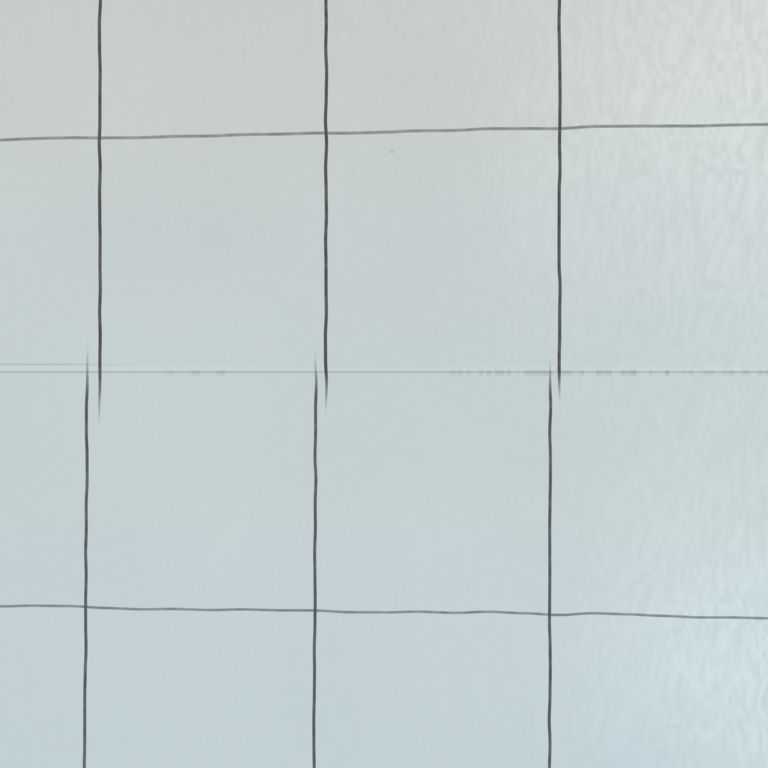
Reproduce this pattern procedurally as a Shadertoy shader.

```glsl
float hash(vec2 p) {
    return fract(sin(dot(p, vec2(127.1, 311.7))) * 43758.5453);
}

float noise(vec2 p) {
    vec2 i = floor(p), f = fract(p);
    f = f * f * (3.0 - 2.0 * f);
    return mix(mix(hash(i), hash(i + vec2(1, 0)), f.x),
               mix(hash(i + vec2(0, 1)), hash(i + vec2(1, 1)), f.x), f.y);
}

// Coverage of a soft line at signed distance d
float stroke(float d, float halfWidth) {
    float blur = max(0.0012, 0.75 / iResolution.y);
    return 1.0 - smoothstep(halfWidth - blur, halfWidth + blur, abs(d));
}

// Glazed surface with cool lower edge, glare on the right and fine grain
vec3 glaze(vec2 uv) {
    vec3 col = mix(vec3(0.765, 0.822, 0.845), vec3(0.772, 0.815, 0.815), smoothstep(0.0, 0.5, uv.y));
    col = mix(col, vec3(0.782, 0.802, 0.800), smoothstep(0.5, 1.0, uv.y));
    vec2 upper = (uv - vec2(1.02, 0.86)) / vec2(0.32, 0.30);
    vec2 lower = (uv - vec2(1.02, 0.16)) / vec2(0.22, 0.22);
    float glare = exp(-dot(upper, upper)) + exp(-dot(lower, lower));
    col += vec3(0.045, 0.052, 0.050) * glare;
    float streaks = noise(uv * vec2(210.0, 75.0) + 3.0 * noise(uv * 25.0)) - 0.5;
    col += streaks * (0.006 + 0.045 * glare);
    return col + 0.012 * (noise(uv * 7.0) - 0.5);
}

void mainImage(out vec4 fragColor, in vec2 fragCoord) {
    vec2 uv = fragCoord / iResolution.xy;
    vec3 col = glaze(uv);

    // Horizontal joints, slightly tilted
    float wobble = 0.0022 * (noise(vec2(uv.x * 22.0, 4.0)) - 0.5);
    float wear = 0.7 + 0.3 * noise(uv * vec2(90.0, 40.0));
    float topJoint = stroke(uv.y - 0.818 - 0.021 * uv.x - wobble, 0.0019);
    float lowJoint = stroke(uv.y - 0.211 + 0.0145 * uv.x - 1.6 * wobble, 0.0016);
    col = mix(col, vec3(0.49, 0.49, 0.48), topJoint * wear * 0.9);
    col = mix(col, vec3(0.43, 0.47, 0.49), lowJoint * wear * 0.9);

    // Faint seam, doubled at the left and stippled in places
    float seamY = uv.y - 0.5155;
    float stippled = smoothstep(0.57, 0.60, uv.x) * (0.4 + 0.6 * noise(vec2(uv.x * 14.0, 2.0)))
                   + 0.5 * smoothstep(0.20, 0.24, uv.x) * (1.0 - smoothstep(0.29, 0.32, uv.x));
    float dots = smoothstep(0.25, 0.75, noise(vec2(uv.x * 190.0, 9.0)));
    float seam = stroke(seamY, 0.0012) * 0.42 + stroke(seamY + 0.001, 0.0035) * dots * stippled * 0.4;
    seam += stroke(seamY - 0.010, 0.0012) * 0.25 * (1.0 - smoothstep(0.08, 0.20, uv.x));
    col = mix(col, vec3(0.55, 0.61, 0.61), min(seam, 1.0));
    col += 0.014 * stroke(seamY - 0.005, 0.002);

    // Vertical joints, offset across the seam with overlapping tapered ends
    for (int i = 0; i < 3; i++) {
        float n = float(i);
        float shake = 0.0016 * (noise(vec2(n * 7.0, uv.y * 32.0)) - 0.5);
        float upperX = 0.130 + 0.2897 * n + 0.0048 * n * n + shake;
        float lowerX = 0.1105 + 0.2945 * n + 0.004 * n * n + 0.006 * uv.y * (1.0 - 0.3 * n) + shake;
        float upperFade = smoothstep(0.435 + 0.018 * n, 0.525, uv.y);
        float lowerFade = 1.0 - smoothstep(0.475, 0.560 - 0.010 * n, uv.y);
        float upperLine = stroke(uv.x - upperX, 0.0010 + 0.0010 * upperFade) * upperFade;
        float lowerLine = stroke(uv.x - lowerX, 0.0010 + 0.0009 * lowerFade) * lowerFade;
        float grain = 0.85 + 0.15 * noise(vec2(n * 5.0, uv.y * 110.0));
        col = mix(col, vec3(0.31, 0.30, 0.30), upperLine * grain);
        col = mix(col, vec3(0.33, 0.34, 0.35), lowerLine * grain);
    }

    // Small chip
    float chip = 1.0 - smoothstep(0.001, 0.006, length((uv - vec2(0.510, 0.803)) * vec2(1.0, 1.5)));
    col = mix(col, vec3(0.66, 0.69, 0.68), chip * 0.5);

    fragColor = vec4(col, 1.0);
}
```
